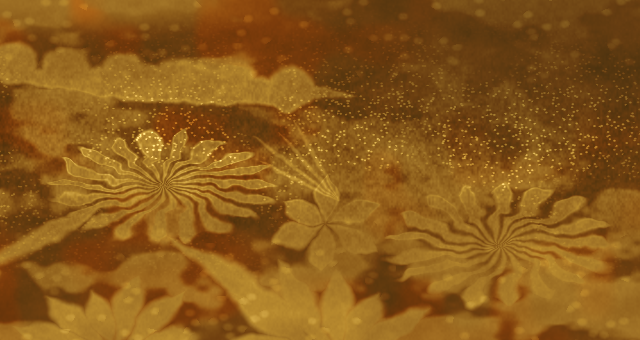
This texture is drawn by a Shadertoy shader. Its source:

```glsl
// Engraved gold foliage on a brown metal plate, seen at a low angle.
// Leaf and flower distances form a gold mask over a dark ground; a focus
// band sharpens edges, grain and glints, and a tone ramp gives the colour.

const float PI = 3.14159;

float hash(vec2 p) {
    vec3 q = fract(p.xyx * 0.1031);
    q += dot(q, q.yzx + 33.33);
    return fract((q.x + q.y) * q.z);
}

float noise(vec2 p) {
    vec2 i = floor(p), f = fract(p);
    f = f * f * (3.0 - 2.0 * f);
    return mix(mix(hash(i), hash(i + vec2(1, 0)), f.x),
               mix(hash(i + vec2(0, 1)), hash(i + vec2(1, 1)), f.x), f.y);
}

float layered(vec2 p) {
    return 0.55 * noise(p) + 0.3 * noise(p * 2.1 + 7.0) + 0.15 * noise(p * 4.3 + 3.0);
}

// Cellular noise: distance to the nearest point and that point's random value
vec2 cells(vec2 p) {
    vec2 base = floor(p), best = vec2(9.0, 0.0);
    for (int y = -1; y <= 1; y++)
    for (int x = -1; x <= 1; x++) {
        vec2 id = base + vec2(x, y);
        vec2 point = id + vec2(hash(id), hash(id + 41.0));
        float d = length(p - point);
        if (d < best.x) best = vec2(d, hash(id + 87.0));
    }
    return best;
}

float ellipse(vec2 p, vec2 centre, vec2 radius) {
    return (length((p - centre) / radius) - 1.0) * min(radius.x, radius.y);
}

// Pointed leaf from a to b, widest past the middle
float leaf(vec2 p, vec2 a, vec2 b, float width) {
    vec2 axis = b - a;
    float t = clamp(dot(p - a, axis) / dot(axis, axis), 0.0, 1.0);
    return length(p - a - axis * t) - width * sin(PI * pow(t, 1.3));
}

// Leaves spread from a root between two angles, flattened by perspective
float fan(vec2 p, vec2 root, float size, float width, int count, float from, float to) {
    float d = 1.0;
    vec2 q = (p - root) * vec2(1.0, 1.25);
    for (int i = 0; i < count; i++) {
        float k = float(i), a = mix(from, to, k / float(count - 1));
        float reach = size * (0.75 + 0.4 * hash(vec2(k, count) + root));
        d = min(d, leaf(q, vec2(0), reach * vec2(cos(a), sin(a)), width));
    }
    return d;
}

float flower(vec2 p, vec2 centre, vec2 radius, float petals, float slit) {
    vec2 q = (p - centre) / radius;
    float r = length(q), a = atan(q.y, q.x);
    float wave = sin(a * petals + 2.5 * r + 3.1 * smoothstep(0.45, 0.6, r)
               + 3.0 * noise(q * 4.0));
    float groove = -(wave + slit) * (0.15 + r) / petals * 1.6;
    return max(r - 0.98 - 0.12 * wave, groove) * min(radius.x, radius.y);
}

float foliage(vec2 p) {
    float d = leaf(p, vec2(-0.2, 0.79), vec2(1.05, 0.72), 0.055);
    for (int i = 0; i < 6; i++) {
        float k = float(i);
        d = min(d, ellipse(p, vec2(0.03 + 0.165 * k, 0.81 - 0.014 * k), vec2(0.074, 0.062)));
    }
    d = min(d, flower(p, vec2(0.48, 0.45), vec2(0.31, 0.15), 19.0, 0.45));
    d = min(d, flower(p, vec2(1.47, 0.28), vec2(0.31, 0.17), 17.0, 0.55));
    d = min(d, fan(p, vec2(0.96, 0.34), 0.2, 0.045, 6, -2.7, 2.6));
    d = min(d, fan(p, vec2(0.33, -0.04), 0.3, 0.045, 6, 0.3, 2.8));
    d = min(d, fan(p, vec2(0.98, -0.06), 0.36, 0.05, 7, 0.15, 2.9));
    d = min(d, leaf(p, vec2(-0.1, 0.19), vec2(0.32, 0.41), 0.028));
    return min(d, leaf(p, vec2(0.45, 0.33), vec2(1.0, -0.02), 0.045));
}

vec3 ramp(float tone) {
    vec3 tones[6] = vec3[6](vec3(0.31, 0.20, 0.05), vec3(0.44, 0.25, 0.06),
        vec3(0.55, 0.36, 0.10), vec3(0.63, 0.45, 0.15),
        vec3(0.72, 0.54, 0.18), vec3(0.82, 0.65, 0.27));
    float t = clamp(tone, 0.0, 4.999);
    int i = int(t);
    vec3 colour = mix(tones[i], tones[i + 1], fract(t));
    return colour * (1.0 + 0.25 * min(tone, 0.0)) + 0.12 * max(tone - 5.0, 0.0);
}

void mainImage(out vec4 fragColor, in vec2 fragCoord) {
    vec2 p = fragCoord / iResolution.y;
    float focus = exp(-pow((p.y - 0.56) / 0.22, 2.0));
    float dim = smoothstep(0.75, 1.5, p.x) * smoothstep(0.4, 0.75, p.y);
    float low = smoothstep(0.42, 0.1, p.y);

    // Gold mask: drawn foliage plus a worn, broken film of gold
    vec2 warp = vec2(layered(p * 13.0), layered(p * 13.0 + 19.0)) - 0.5;
    float d = foliage(p + 0.035 * warp);
    float blur = mix(0.017, 0.005, focus);
    float drawn = smoothstep(blur, -blur, d);
    float band = smoothstep(0.12, -0.08, ellipse(p, vec2(1.17, 0.57), vec2(0.48, 0.12)));
    float film = layered(p * vec2(6.0, 10.0) + 2.0) + 0.2 * band
               + 0.16 * low * smoothstep(0.5, 0.9, p.x) - 0.1;
    float gold = max(drawn, 0.75 * smoothstep(0.43, 0.6, film)) * (1.0 - 0.45 * dim);

    // Broad light on the ground and on the gold
    float cloud = layered(p * vec2(7.0, 11.0) + 31.0);
    float ground = 0.1 + 1.3 * cloud
                 + 2.4 * smoothstep(0.87, 1.0, p.y) * smoothstep(1.3, 0.1, p.x);
    float metal = 2.1 + 1.9 * cloud + 0.35 * low - 1.1 * dim;
    float tone = mix(ground, metal, gold);

    // Raised rims, creased strokes and grain
    float rim = exp(-pow((d + 0.006) / (0.6 * blur), 2.0));
    tone += rim * (0.25 + 0.8 * focus) * (0.4 + cloud) * (1.0 - dim);
    float crease = fan(p + 0.02 * warp, vec2(1.0, 0.41), 0.33, 0.005, 4, 2.0, 2.6);
    tone += 1.5 * smoothstep(0.006, -0.003, crease);
    float grain = noise(p * vec2(190.0, 150.0)) + noise(p * vec2(90.0, 75.0)) - 1.0;
    tone += grain * mix(0.25, 1.1, focus) * (0.55 + 0.45 * gold);

    // Fine glints in focus, soft discs of light outside it
    vec2 fine = cells(p * vec2(85.0, 110.0));
    vec2 soft = cells(p * vec2(24.0, 32.0));
    float cluster = smoothstep(0.35, 0.65, layered(p * 5.0 + 11.0) + 0.12 * band);
    tone += 3.2 * focus * cluster * smoothstep(0.5, 0.1, fine.x) * step(0.72, fine.y);
    tone += 0.8 * (1.0 - focus) * smoothstep(0.5, 0.15, soft.x) * step(0.8, soft.y);

    // Amber ground, olive distance
    vec3 colour = ramp(tone);
    float amber = (1.0 - gold) * (1.0 - dim) * smoothstep(0.4, 0.7, noise(p * 8.0 + 5.0));
    colour *= mix(vec3(1.0), vec3(1.12, 0.94, 0.7), amber);
    colour *= mix(vec3(1.0), vec3(0.92, 0.96, 1.1), dim);
    fragColor = vec4(colour, 1.0);
}
```
